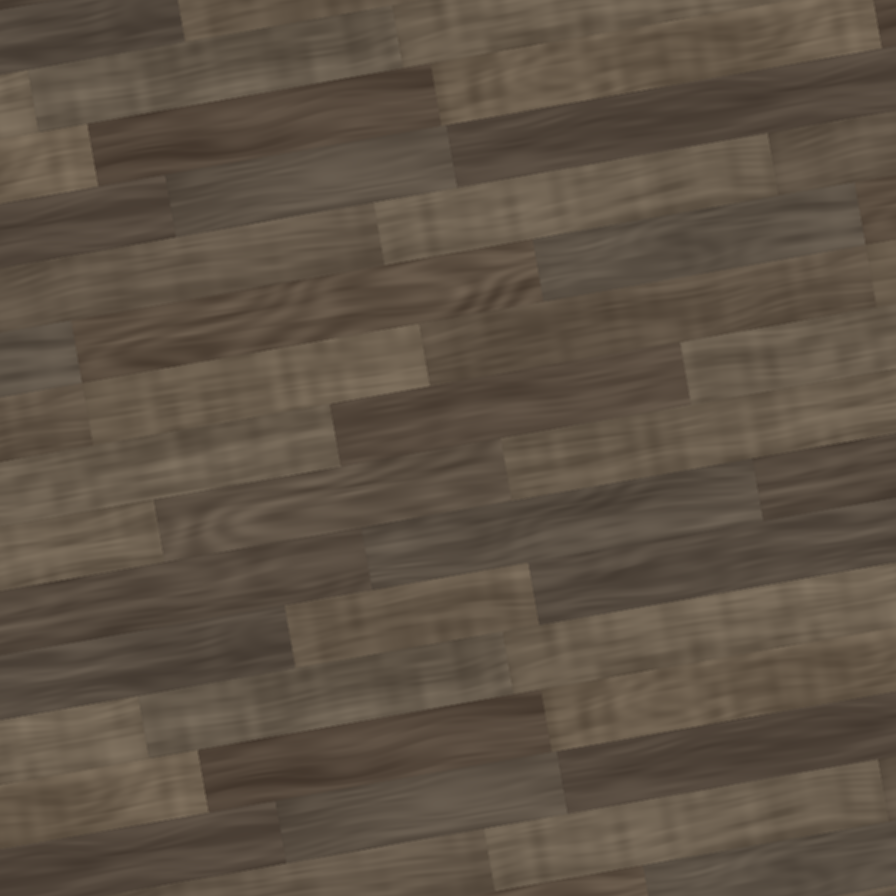
A Shadertoy shader for this texture:

```glsl
// Wooden strip floor: slanted rows of staggered planks in brown-grey tones.
// Ten rows of two planks form a tile that repeats in rotated space; each plank
// gets its own streaks, fibres, cross ripple and curved figure from value noise.

const float TILT = 0.1745;          // slope of the rows, radians
const float ROW_HEIGHT = 0.07096;
const float ROW_OFFSET = 0.0111;
const float TILE_LENGTH = 0.888;
const float SOFTNESS = 0.0034;      // width of the smoothing filter
const vec3 DARK_WOOD = vec3(0.312, 0.267, 0.227);
const vec3 LIGHT_WOOD = vec3(0.436, 0.387, 0.322);

// Per row: start of first plank, its length (tile fractions), tones of both planks
const vec4 ROWS[10] = vec4[10](
    vec4(0.220, 0.311, 0.72, 0.22), vec4(0.019, 0.465, 0.70, 0.82),
    vec4(0.081, 0.438, 0.08, 0.82), vec4(0.166, 0.359, 0.36, 0.08),
    vec4(0.418, 0.503, 0.78, 0.56), vec4(0.018, 0.589, 0.32, 0.44),
    vec4(0.018, 0.430, 0.84, 0.56), vec4(0.320, 0.447, 0.12, 0.74),
    vec4(0.081, 0.443, 0.34, 0.78), vec4(0.831, 0.501, 0.20, 0.34));

// Per row: strength of the curved figure on both planks
const vec2 FIGURE[10] = vec2[10](
    vec2(0.0, 0.3), vec2(0.1, 0.1), vec2(0.0, 0.4), vec2(0.1, 0.0),
    vec2(0.1, 0.0), vec2(1.0, 0.3), vec2(0.0, 0.1), vec2(0.2, 0.4),
    vec2(0.9, 0.1), vec2(0.4, 0.4));

float hash(vec2 p) {
    vec3 q = fract(p.xyx * vec3(0.1031, 0.1030, 0.0973));
    q += dot(q, q.yzx + 33.33);
    return fract((q.x + q.y) * q.z);
}

float noise(vec2 p) {
    vec2 cell = floor(p);
    vec2 f = fract(p);
    f = f * f * (3.0 - 2.0 * f);
    float bottom = mix(hash(cell), hash(cell + vec2(1.0, 0.0)), f.x);
    float top = mix(hash(cell + vec2(0.0, 1.0)), hash(cell + vec2(1.0, 1.0)), f.x);
    return mix(bottom, top, f.y);
}

// Brightness change of the grain; p is the position inside the plank
float grain(vec2 p, float seed, float tone, float figure) {
    vec2 shift = vec2(seed * 17.3, seed * 31.7);
    float warp = noise(p * vec2(9.0, 28.0) + shift);
    vec2 bent = p + vec2(0.0, 0.016 * warp + 0.05 * p.x * (hash(shift) - 0.5));
    float streaks = noise(bent * vec2(4.0, 75.0) + shift) - 0.5;
    float fibres = noise(bent * vec2(22.0, 260.0) + shift) - 0.5;
    float ripple = noise(p * vec2(75.0, 18.0) + shift) - 0.5;
    float blotches = noise(p * vec2(7.0, 15.0) + shift + 50.0) - 0.5;
    float curves = sin(6.2832 * (p.x * 13.0 + p.y * 20.0 + 2.6 * warp));
    curves *= 0.3 + 0.7 * noise(p * vec2(8.0, 20.0) + shift + 90.0);
    return 0.085 * streaks + 0.065 * fibres + 0.04 * blotches
         + 0.06 * ripple * smoothstep(0.3, 0.8, tone) + 0.042 * curves * figure;
}

vec3 floorColor(vec2 p) {
    // Rotate, with v running down across the rows
    vec2 q = vec2(p.x, 1.0 - p.y);
    float c = cos(TILT);
    float s = sin(TILT);
    float u = q.x * c - q.y * s;
    float v = (q.x * s + q.y * c - ROW_OFFSET) / ROW_HEIGHT;

    // Find the plank and the position inside it
    int row = int(mod(floor(v), 10.0));
    vec4 planks = ROWS[row];
    float along = fract(u / TILE_LENGTH - planks.x);
    bool isSecond = along > planks.y;
    float tone = isSecond ? planks.w : planks.z;
    float figure = isSecond ? FIGURE[row].y : FIGURE[row].x;
    float seed = float(row) * 2.0 + (isSecond ? 2.0 : 1.0);
    along -= isSecond ? planks.y : 0.0;
    vec2 inside = vec2(along * TILE_LENGTH, fract(v) * ROW_HEIGHT);

    // Base tone, slight warm or cool tint, then grain
    vec3 wood = mix(DARK_WOOD, LIGHT_WOOD, tone);
    wood += (hash(vec2(seed, 7.0)) - 0.5) * vec3(0.016, 0.0, -0.012);
    float shade = grain(inside, seed, tone, figure);

    // Faint seam around the plank
    float edge = min(min(inside.y, ROW_HEIGHT - inside.y), inside.x);
    float seam = 1.0 - 0.035 * (1.0 - smoothstep(0.0, 0.003, edge));
    return (wood + shade * vec3(1.0, 0.95, 0.85)) * seam;
}

void mainImage(out vec4 fragColor, in vec2 fragCoord) {
    vec2 p = fragCoord / iResolution.y;
    float spacing = max(SOFTNESS, 1.0 / iResolution.y) / 3.0;

    // Average a small grid of samples to smooth every edge
    vec3 sum = vec3(0.0);
    for (int j = -1; j <= 1; j++) {
        for (int i = -1; i <= 1; i++) {
            sum += floorColor(p + vec2(float(i), float(j)) * spacing);
        }
    }
    fragColor = vec4(sum / 9.0, 1.0);
}
```
